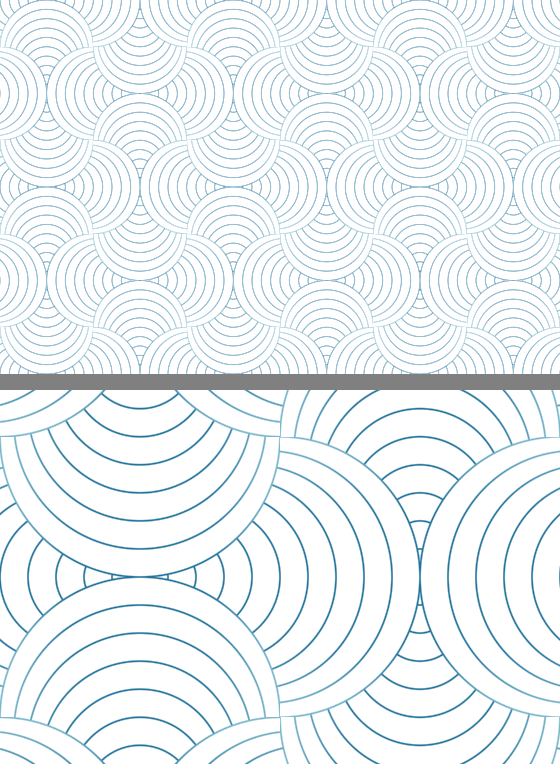
Top, the full canvas; bottom, a detail of the centre.
Give the GLSL for this pattern, as a Shadertoy shader.

```glsl
// Interlocking woven discs, each filled with nested rings that touch at one point.

const vec2  REPEATS    = vec2(3.0, 2.0);   // whole tiles across and down
const float TILE_SPAN  = 4.0;              // tile side, in disc radii
const float RINGS      = 10.0;             // nested rings per disc
const float LINE_WIDTH = 0.0124;           // in disc radii
const float SOFTNESS   = 1.3;              // edge filter, in pixel widths
const vec3  PAPER      = vec3(1.0);
const vec3  INK_DEEP   = vec3(0.13, 0.45, 0.61);
const vec3  INK_PALE   = vec3(0.48, 0.72, 0.80);

// +1 on odd cells of a checkerboard, -1 on even ones.
float checkerSign(vec2 cell) {
    return mod(cell.x + cell.y, 2.0) * 2.0 - 1.0;
}

// Coverage of a thin line at distance d, filtered over one soft pixel.
float lineCoverage(float d, float blur) {
    float halfWidth = 0.5 * LINE_WIDTH;
    return clamp(0.5 + (halfWidth - d) / blur, 0.0, 1.0)
         - clamp(0.5 - (halfWidth + d) / blur, 0.0, 1.0);
}

// Distance to the closest inner ring; all rings touch the tail at (0, -1).
float innerRingDistance(vec2 q) {
    vec2 fromTail = q + vec2(0.0, 1.0);
    float diameter = dot(fromTail, fromTail) / max(fromTail.y, 1e-4);
    float ring = clamp(round(0.5 * diameter * RINGS), 1.0, RINGS - 1.0);
    float radius = ring / RINGS;
    return abs(length(fromTail - vec2(0.0, radius)) - radius);
}

// Only the front half of a rim is visible; the tail half is always covered.
float rimCoverage(vec2 q, float blur) {
    return q.y > 0.0 ? lineCoverage(abs(length(q) - 1.0), blur) : 0.0;
}

// Lines pale toward the sides of each disc.
vec3 inkColor(vec2 q) {
    return mix(INK_DEEP, INK_PALE, smoothstep(0.45, 1.0, abs(q.x)));
}

void mainImage(out vec4 fragColor, in vec2 fragCoord) {
    vec2 p = fragCoord / iResolution.xy * REPEATS * TILE_SPAN;
    float blur = SOFTNESS * REPEATS.y * TILE_SPAN / iResolution.y;

    // Upright discs face up or down, sideways discs face left or right.
    // Local frame: y points to the front of the disc, x across it.
    vec2 uprightCell = floor(0.5 * p);
    vec2 upright = p - 2.0 * uprightCell - 1.0;
    upright.y *= checkerSign(uprightCell);

    vec2 sidewaysCell = floor(0.5 * (p + 1.0));
    vec2 sideways = (p - 2.0 * sidewaysCell).yx;
    sideways.y *= checkerSign(sidewaysCell);

    // Weave: a disc lies on top with its front half, below with its tail.
    bool inUpright = length(upright) < 1.0;
    bool inSideways = length(sideways) < 1.0;
    bool uprightOnTop = inUpright && (upright.y > 0.0 || !inSideways);
    vec2 top = uprightOnTop ? upright : sideways;

    // Inner rings of the top disc, then both rims.
    vec3 color = mix(PAPER, inkColor(top), lineCoverage(innerRingDistance(top), blur));
    color = mix(color, inkColor(upright), rimCoverage(upright, blur));
    color = mix(color, inkColor(sideways), rimCoverage(sideways, blur));

    fragColor = vec4(color, 1.0);
}
```
